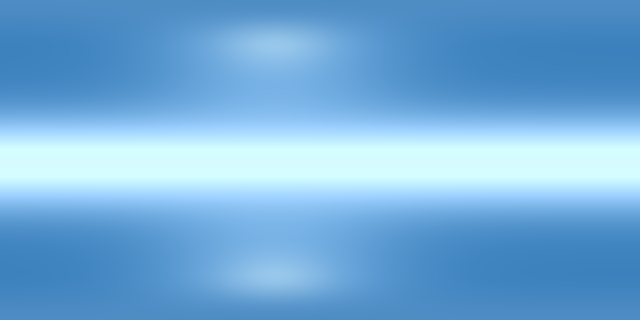
A Shadertoy shader for this background:

```glsl
// A blue sky mirrored about a bright, hazy horizon band, with a soft
// light repeated above and below it. Each part is a Gaussian falloff of
// the distance to the horizon or to the light, layered over a base blue.

#define HORIZON 0.491
#define MIRROR_Y 0.4975
#define LIGHT_X 0.43
#define LIGHT_HEIGHT 0.365
#define LIGHT_SIZE vec2(0.085, 0.075)
#define HAZE_WIDTH 0.138
#define HAZE_GAIN 1.1
#define COLUMN_WIDTH 0.195
#define COLUMN_GAIN 0.37

const vec3 SKY = vec3(0.235, 0.505, 0.740);
const vec3 OUTER_SKY = vec3(0.305, 0.548, 0.768);
const vec3 HAZE = vec3(0.595, 0.490, 0.410);
const vec3 LIGHT = vec3(0.140, 0.095, 0.030);
const vec3 CORE = vec3(0.845, 0.978, 0.995);

float falloff(float x) {
    return exp(-x * x);
}

void mainImage(out vec4 fragColor, in vec2 fragCoord) {
    vec2 uv = fragCoord / iResolution.xy;
    float horizonDist = abs(uv.y - HORIZON);
    float mirrorDist = abs(uv.y - MIRROR_Y);
    float side = uv.x - LIGHT_X;

    // Sky, paler towards the upper and lower borders
    float border = smoothstep(0.35, 0.5, mirrorDist);
    vec3 color = mix(SKY, OUTER_SKY, border);

    // Horizon haze, joined by a wide vertical column of light
    float haze = min(1.0, HAZE_GAIN * falloff(horizonDist / HAZE_WIDTH));
    float column = COLUMN_GAIN * falloff(side / COLUMN_WIDTH) * (1.0 - border);
    float clear = 1.0 - haze;
    color += HAZE * (haze + column * clear * clear);

    // Mirrored light
    vec2 toLight = vec2(side, mirrorDist - LIGHT_HEIGHT) / LIGHT_SIZE;
    color += LIGHT * falloff(length(toLight)) * (1.0 - border * border);

    // Slightly muted core of the band
    color = min(color, vec3(1.0));
    color = mix(color, CORE, 0.8 * falloff(horizonDist / 0.022));

    fragColor = vec4(color, 1.0);
}
```
